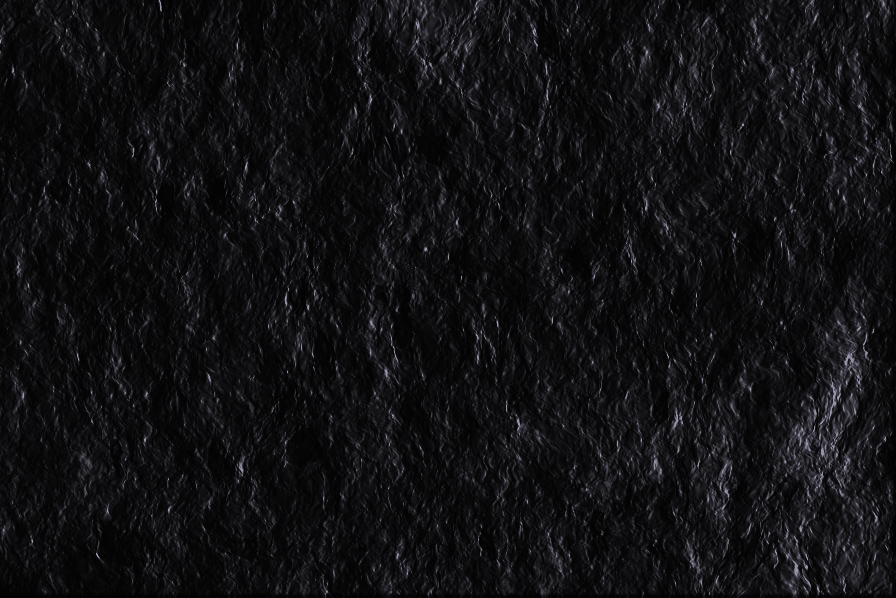
Reproduce this texture procedurally as a Shadertoy shader.

```glsl
// Dark rough rock face under a low raking light from the right.
// A warped, gritty noise height field with crumbled ledges and pits is
// shaded by its slope, then spread over a log-normal tonal range.

#define LIGHT_DIR vec2(0.985, 0.06)
#define SLOPE_STEP 0.0017
#define RELIEF 1.12
#define LEDGE_HEIGHT 0.0034
#define PIT_DEPTH 0.009
#define PATCH_CONTRAST 1.0
#define SIDE_FALLOFF 0.80
#define MEDIAN_LOG -3.24
#define TONE_SPREAD 0.84
#define SHADOW_FLOOR 0.011
#define STONE_TINT vec3(0.97, 0.96, 1.10)

float hash(vec2 cell) {
    vec3 k = fract(vec3(cell.xyx) * 0.1031);
    k += dot(k, k.yzx + 33.33);
    return fract((k.x + k.y) * k.z);
}

float noise(vec2 p) {
    vec2 cell = floor(p), f = fract(p);
    f = f * f * f * (f * (f * 6.0 - 15.0) + 10.0);
    return mix(mix(hash(cell), hash(cell + vec2(1, 0)), f.x),
               mix(hash(cell + vec2(0, 1)), hash(cell + vec2(1, 1)), f.x), f.y);
}

vec2 noise2(vec2 p) {
    return vec2(noise(p), noise(p + vec2(57.3, 91.7))) - 0.5;
}

// Bends straight noise cells into wrinkled outlines
vec2 warp(vec2 p) {
    p += 0.024 * noise2(p * 9.0 + 11.0);
    return p + 0.008 * noise2(p * 52.0 + 5.0);
}

// Fine roughness that breaks up the rims of ledges and pits
float crumble(vec2 q) {
    return 0.28 * (noise(q * vec2(140.0, 120.0) + 7.0) - 0.5);
}

float pitMask(vec2 q, float rough) {
    return smoothstep(0.79, 0.89, noise(q * vec2(22.0, 12.0) + 71.0) + 0.4 * rough);
}

// Height of the rock surface
float height(vec2 p) {
    vec2 q = warp(p);
    float h = 0.0, freq = 13.0, weight = 0.5, angle = 0.45;
    for (int i = 0; i < 6; i++) {
        float c = cos(angle), s = sin(angle);
        vec2 r = mat2(c, s, -s, c) * q;
        h += weight * noise(r * vec2(1.0, 0.76) * freq + float(i) * 17.0) / freq;
        freq *= 1.9;
        weight = min(weight + 0.17, 1.2);
        angle = -angle;
    }
    // Crumbled ledges, present only in some regions
    float rough = crumble(q);
    float chipped = smoothstep(0.40, 0.70, noise(q * 9.0 + 37.0));
    float ledge = smoothstep(0.58, 0.67, noise(q * vec2(38.0, 17.0) + 3.0) + rough);
    float flake = smoothstep(0.54, 0.65, noise(q * vec2(85.0, 56.0) + 23.0) + rough);
    h += LEDGE_HEIGHT * (chipped * ledge + 0.4 * flake);
    return h - PIT_DEPTH * pitMask(q, rough);
}

// Pale areas that catch more light: centre, radius, strength
float glow(vec2 p, float aspect) {
    vec4 spots[7] = vec4[7](
        vec4(0.47, 0.98, 0.08, 1.5), vec4(0.95, 0.42, 0.05, 1.5),
        vec4(0.77, 0.22, 0.07, 1.2), vec4(0.58, 0.27, 0.05, 1.0),
        vec4(0.90, 0.26, 0.07, 0.9), vec4(0.74, 0.80, 0.12, 0.6),
        vec4(0.95, 0.03, 0.06, 1.2));
    float sum = 0.0;
    vec2 bent = p + 0.06 * noise2(p * 16.0) + 0.04 * noise2(p * 45.0);
    for (int i = 0; i < 7; i++) {
        vec2 d = (bent - spots[i].xy * vec2(aspect, 1.0)) / spots[i].z;
        d.y *= 0.75;
        sum += spots[i].w * exp(-dot(d, d));
    }
    return sum;
}

void mainImage(out vec4 fragColor, in vec2 fragCoord) {
    vec2 uv = fragCoord / iResolution.xy;
    float aspect = iResolution.x / iResolution.y;
    vec2 p = fragCoord / iResolution.y;
    vec2 q = warp(p);

    // Raking light: surfaces falling toward the light are bright
    vec2 toLight = LIGHT_DIR * SLOPE_STEP;
    float slope = (height(p - toLight * 0.5) - height(p + toLight * 0.5)) / SLOPE_STEP;
    float tone = RELIEF * slope;

    // Broad variation of exposure and weathering
    float patches = 0.7 * noise(q * vec2(5.0, 4.0) + 41.0)
                  + noise(q * vec2(23.0, 13.0) + 13.0) - 0.85;
    tone += PATCH_CONTRAST * patches + SIDE_FALLOFF * (uv.x - 0.5);
    tone += glow(p, aspect) - 0.1;
    tone -= 1.2 * pitMask(q, crumble(q));

    // Log-normal response with a soft shoulder
    tone = clamp(tone, -4.0, 4.0);
    float light = SHADOW_FLOOR + exp(MEDIAN_LOG + TONE_SPREAD * tone - 0.04 * tone * tone);

    // Thin dark margin at the right and lower borders
    float margin = smoothstep(0.003, 0.010, min((1.0 - uv.x) * aspect, uv.y));
    vec3 color = STONE_TINT * light * mix(0.3, 1.0, margin);
    fragColor = vec4(color, 1.0);
}
```
